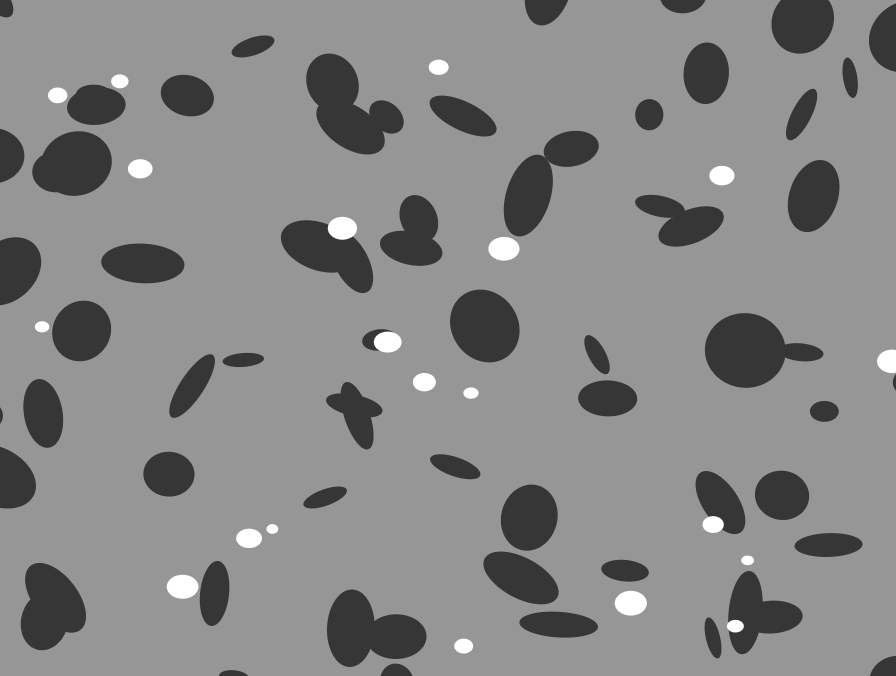
Reproduce this pattern procedurally as a WebGL 1 fragment shader.

```glsl
precision highp float;
// Scattered dark tilted ellipses and a few small white ovals on flat grey.

uniform vec2 u_resolution;

// Lengths are fractions of the canvas height.
#define DARK_CELL 0.122
#define DARK_DENSITY 0.72
#define DARK_SIZE vec2(0.018, 0.063)
#define DARK_ASPECT vec2(0.30, 0.93)
#define DARK_TILT 1.5708
#define WHITE_CELL 0.22
#define WHITE_DENSITY 0.76
#define WHITE_SIZE vec2(0.006, 0.024)
#define WHITE_ASPECT vec2(0.74, 0.82)
#define JITTER 1.8

const vec3 GREY = vec3(0.59);
const vec3 DARK = vec3(0.21);
const vec3 WHITE = vec3(1.0);

// Four random values in 0..1 from a cell index.
vec4 hash4(vec2 p) {
    vec4 q = fract(p.xyxy * vec4(0.1031, 0.1030, 0.0973, 0.1099));
    q += dot(q, q.wzxy + 33.33);
    return fract((q.xxyz + q.yzzw) * q.zywx);
}

// Approximate signed distance to an axis-aligned ellipse.
float ellipseDistance(vec2 p, vec2 radii) {
    p = abs(p) + 1e-5;
    float f = length(p / radii);
    return f * (f - 1.0) / length(p / (radii * radii));
}

// Distance to the nearest ellipse of a jittered grid.
float scatter(vec2 p, float cellSize, float density, vec2 size, vec2 aspect,
              float maxTilt, float seed) {
    vec2 home = floor(p / cellSize);
    float nearest = 1.0;
    for (int j = -1; j <= 1; j++) {
        for (int i = -1; i <= 1; i++) {
            vec2 cell = home + vec2(float(i), float(j));
            // An even ranking of cells decides presence and size.
            float rank = fract(dot(cell, vec2(0.7549, 0.5698)) + seed * 0.137);
            if (rank < density) {
                vec4 rnd = hash4(cell + seed);
                vec2 center = (cell + 0.5 + JITTER * (rnd.xy - 0.5)) * cellSize;
                float major = mix(size.x, size.y, pow(rank / density, 0.7));
                vec2 radii = major * vec2(1.0, mix(aspect.x, aspect.y, rnd.z));
                // Tilts lean towards the horizontal.
                float lean = 2.0 * rnd.w - 1.0;
                float angle = maxTilt * lean * abs(lean);
                float c = cos(angle);
                float s = sin(angle);
                vec2 q = p - center;
                q = vec2(c * q.x + s * q.y, c * q.y - s * q.x);
                nearest = min(nearest, ellipseDistance(q, radii));
            }
        }
    }
    return nearest;
}

// Coverage with an edge one pixel wide.
float coverage(float dist) {
    return clamp(0.5 - dist * u_resolution.y, 0.0, 1.0);
}

void main() {
    vec2 p = gl_FragCoord.xy / u_resolution.y;

    float dark = scatter(p, DARK_CELL, DARK_DENSITY, DARK_SIZE,
                         DARK_ASPECT, DARK_TILT, 17.0);
    float white = scatter(p, WHITE_CELL, WHITE_DENSITY, WHITE_SIZE,
                          WHITE_ASPECT, 0.0, 71.0);

    vec3 color = mix(GREY, DARK, coverage(dark));
    color = mix(color, WHITE, coverage(white));
    gl_FragColor = vec4(color, 1.0);
}
```
